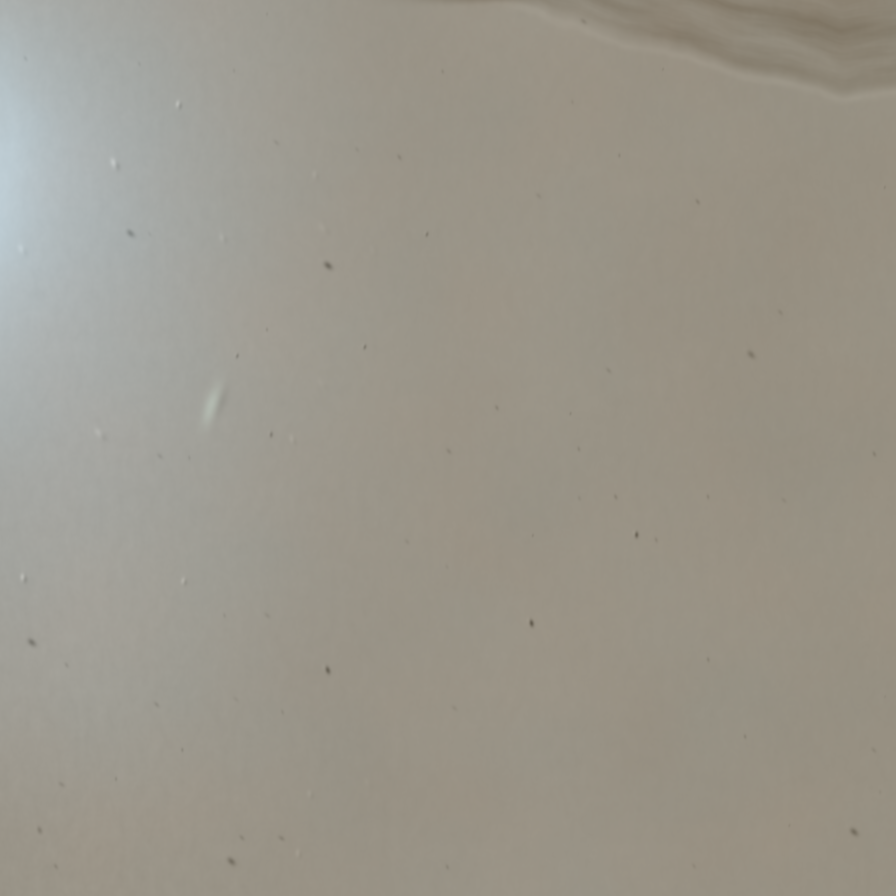
Write a Shadertoy shader that draws this texture.

```glsl
// Smooth painted wall: a warm grey surface with a cool window glow at the left,
// faint grain and stains, sparse dark pits and pale bumps, and a wavy brown
// fold at the upper right. Built from Gaussian falloffs and gradient noise.
#define WALL_COLOR vec3(0.600, 0.575, 0.524)
#define WIDE_GLOW  vec3(0.048, 0.084, 0.122)
#define CORE_GLOW  vec3(0.085, 0.130, 0.165)
#define FOLD_SHADE vec3(0.085, 0.095, 0.105)
#define STAIN_AMOUNT 0.014
#define GRAIN_AMOUNT 0.010
#define PIT_DEPTH  0.22
#define BUMP_LIGHT 0.13

vec2 hash22(vec2 p) {
    vec3 q = fract(p.xyx * vec3(0.1031, 0.1030, 0.0973));
    q += dot(q, q.yzx + 33.33);
    return fract((q.xx + q.yz) * q.zy);
}

float corner(vec2 cell, vec2 offset, vec2 f) {
    return dot(hash22(cell + offset) * 2.0 - 1.0, f - offset);
}

float gradientNoise(vec2 p) {
    vec2 i = floor(p), f = fract(p);
    vec2 u = f * f * f * (f * (f * 6.0 - 15.0) + 10.0);
    float low = mix(corner(i, vec2(0, 0), f), corner(i, vec2(1, 0), f), u.x);
    float high = mix(corner(i, vec2(0, 1), f), corner(i, vec2(1, 1), f), u.x);
    return mix(low, high, u.y);
}

float fbm(vec2 p) {
    float sum = 0.0, weight = 1.0;
    for (int i = 0; i < 4; i++) {
        sum += weight * gradientNoise(p);
        p = p * 2.03 + 17.3;
        weight *= 0.5;
    }
    return sum;
}

float bell(float x) { return exp(-x * x); }

// Soft tilted oval centred on the origin
float oval(vec2 p, float angle, vec2 radius) {
    float c = cos(angle), s = sin(angle);
    vec2 q = vec2(c * p.x + s * p.y, c * p.y - s * p.x) / radius;
    return exp(-dot(q, q));
}

// One jittered speck in a random share of the cells: x = pit, y = lit rim
vec2 specks(vec2 uv, float cells, float share, float size, float seed) {
    vec2 cell = floor(uv * cells) + seed;
    vec2 chance = hash22(cell + 5.7);
    vec2 p = (fract(uv * cells) - 0.25 - 0.5 * hash22(cell)) / cells;
    float radius = size * mix(0.5, 1.0, chance.y);
    vec2 shape = radius * vec2(0.75, 1.25);
    float angle = mix(-0.3, 0.9, chance.y);
    float present = step(chance.x, share) * mix(0.35, 1.0, fract(chance.y * 7.0));
    return present * vec2(oval(p, angle, shape),
                          oval(p - radius * vec2(-1.0, 0.8), angle, shape));
}

// Cool light from the left: broad wash plus a bright patch at the edge
vec3 windowGlow(vec2 uv, float wobble) {
    float x = uv.x + 0.04 * wobble;
    float wide = bell(x / 0.30) * bell((uv.y - 0.72) / 0.44);
    float core = exp(-max(x, 0.0) / 0.075) * bell((uv.y - 0.80) / 0.19);
    return WIDE_GLOW * wide + CORE_GLOW * core;
}

// Wavy fold: a thin lit crest with streaky brown shade above it
vec3 fold(vec2 uv) {
    float crest = 1.0 - 0.105 * smoothstep(0.48, 0.96, uv.x)
                + 0.018 * fbm(vec2(uv.x * 8.0, 3.0));
    float d = uv.y - crest;
    float fade = smoothstep(0.40, 0.65, uv.x);
    float streak = fbm(vec2(uv.x * 6.0, d * 34.0 + 2.0));
    float shade = smoothstep(0.002, 0.03, d) * (0.55 + 0.75 * streak);
    shade += 0.35 * bell((d - 0.014) / 0.008) * smoothstep(0.65, 0.95, uv.x);
    float lit = bell(d / 0.005) * (0.6 + streak);
    float topEdge = bell((uv.y - 1.005) / 0.009) * bell((uv.x - 0.53) / 0.07);
    return fade * (0.03 * lit - FOLD_SHADE * shade) - FOLD_SHADE * topEdge;
}

void mainImage(out vec4 fragColor, in vec2 fragCoord) {
    vec2 uv = fragCoord / iResolution.xy;
    float stain = fbm(uv * 4.0 + 9.0);
    float tint = fbm(uv * 7.0 + 31.0);
    float leftSide = 1.0 - smoothstep(0.05, 0.5, uv.x);

    // Wall, light and slow colour drift
    vec3 color = WALL_COLOR + windowGlow(uv, stain);
    color += vec3(0.012, 0.018, 0.026) * leftSide * smoothstep(0.0, 0.25, uv.y);
    color -= vec3(0.008, 0.010, 0.014) * smoothstep(0.55, 1.0, uv.x);
    color += STAIN_AMOUNT * stain + vec3(0.008, -0.002, -0.006) * tint;

    // Fine, slightly vertical grain
    float grain = fbm(uv * vec2(85.0, 50.0)) + 0.5 * gradientNoise(uv * 170.0);
    color += GRAIN_AMOUNT * grain * mix(0.7, 1.2, leftSide);

    // Pits, fine dust and pale bumps
    vec2 pits = specks(uv, 9.0, 0.12, 0.0045, 3.0);
    vec2 dust = specks(uv, 21.0, 0.13, 0.0032, 40.0);
    vec2 bumps = specks(uv, 13.0, 0.22, 0.0055, 80.0) * leftSide;
    color -= PIT_DEPTH * pits.x + 0.30 * PIT_DEPTH * dust.x;
    color += 0.03 * pits.y + BUMP_LIGHT * (bumps.y - 0.7 * bumps.x);

    // Long glossy dent and the fold
    vec2 dent = uv - vec2(0.236, 0.548);
    color += vec3(0.07, 0.10, 0.09) * oval(dent, -0.32, vec2(0.007, 0.023));
    color -= 0.04 * oval(dent - vec2(0.012, 0.004), -0.32, vec2(0.005, 0.018));
    color += fold(uv);

    fragColor = vec4(clamp(color, 0.0, 1.0), 1.0);
}
```
